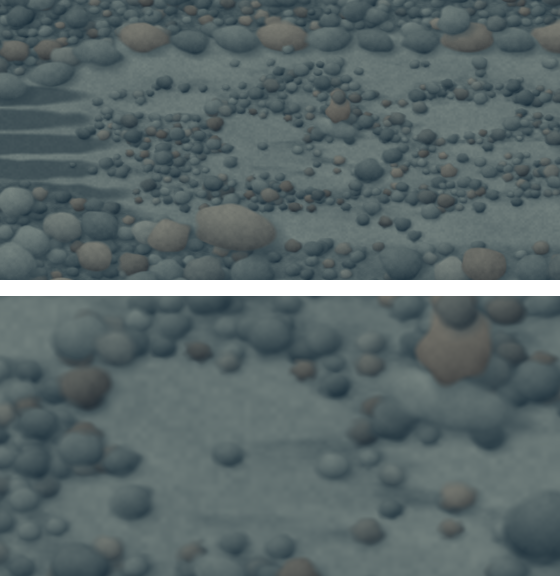
Top, the full canvas; bottom, a detail of the centre.
This texture is drawn by a Shadertoy shader. Its source:

```glsl
// A dim, blue-grey beach: a floor of sand with strands of rubble, ringed by stones.
// Value noise shapes the ground; jittered grids scatter shaded ellipses, drawn from
// far to near so that closer stones overlap the ones behind them.

#define DARK vec3(0.165, 0.235, 0.270)
#define LIGHT vec3(0.460, 0.512, 0.500)
#define WARM vec3(0.050, 0.000, -0.025)
#define SOFTNESS 0.006
#define SAND_TONE 0.81
#define SHADOW_DEPTH 0.55
#define GRAIN 0.10

const int FAR = 0, RUBBLE = 1, NEAR = 2;

float hash(vec2 p) {
    return fract(sin(dot(p, vec2(127.1, 311.7))) * 43758.5453);
}

float noise(vec2 p) {
    vec2 i = floor(p), f = fract(p);
    f = f * f * (3.0 - 2.0 * f);
    return mix(mix(hash(i), hash(i + vec2(1, 0)), f.x),
               mix(hash(i + vec2(0, 1)), hash(i + vec2(1, 1)), f.x), f.y);
}

float fbm(vec2 p) {
    return 0.55 * noise(p) + 0.3 * noise(p * 2.1 + 7.0) + 0.15 * noise(p * 4.3 + 19.0);
}

// 1 below the edge, 0 above it
float below(float edge, float width, float v) {
    return 1.0 - smoothstep(edge - width, edge + width, v);
}

vec3 tone(float t) { return mix(DARK, LIGHT, t); }

// Heights of the far and near borders of the sand
float farEdge(float x) { return 0.85 - 0.17 * (1.0 - smoothstep(0.0, 0.55, x)); }
float nearEdge(float x) { return 0.12 + 0.24 * (1.0 - smoothstep(0.0, 1.0, x)); }

// How thickly stones lie at a place, for each zone
float density(vec2 p, int zone) {
    if (zone == FAR) return 1.0 - below(farEdge(p.x) + 0.03, 0.015, p.y);
    if (zone == NEAR) return below(nearEdge(p.x), 0.025, p.y) * mix(1.0, 0.7, smoothstep(0.8, 1.3, p.x));
    float area = below(0.92, 0.16, length((p - vec2(1.25, 0.50)) / vec2(1.08, 0.29)));
    float strands = 1.0 - abs(2.0 * fbm(vec2(p.x * 3.2 + p.y * 2.0, p.y * 11.0)) - 1.0);
    float front = below(0.03, 0.02, abs(p.y - 0.30 - 0.02 * sin(p.x * 5.0)));
    front *= smoothstep(0.40, 0.50, p.x) * below(1.75, 0.05, p.x);
    return max(area * smoothstep(0.62, 0.92, strands), 0.75 * front);
}

// One rounded stone lit from the upper left, with its shadow
void stone(inout vec3 col, vec2 p, vec2 c, vec2 r, float t, float warmth, float seed) {
    float a = (hash(vec2(seed, 3.7)) - 0.5) * 0.5;
    vec2 q = mat2(cos(a), -sin(a), sin(a), cos(a)) * (p - c) / r;
    float soft = SOFTNESS / min(r.x, r.y);
    float wobble = 0.35 * (noise(q * 1.6 + seed * 31.0) - 0.5);
    float shade = below(1.0, 0.25 + soft, length(q - vec2(0.22, -0.28)) + wobble);
    col = mix(col, tone(0.02), SHADOW_DEPTH * shade);

    float d = length(q) + wobble;
    vec3 normal = vec3(q, sqrt(max(0.05, 1.0 - dot(q, q))));
    float light = dot(normalize(normal), normalize(vec3(-0.35, 0.75, 0.5)));
    float mottle = fbm(p * 55.0 + seed * 9.0) - 0.5;
    vec3 body = tone(t + 0.42 * (light - 0.5) + 0.22 * mottle) + WARM * warmth;
    col = mix(col, body, below(1.0, soft, d));
}

// Jittered grid of stones, upper rows first
void scatter(inout vec3 col, vec2 p, vec2 cell, int zone, float fill, float base) {
    for (int j = 1; j >= -1; j--)
    for (int i = -1; i <= 1; i++) {
        vec2 id = floor(p / cell) + vec2(i, j);
        vec2 key = id + cell * 91.0 + float(zone) * 17.0;
        vec2 c = (id + 0.5 + 0.6 * (vec2(hash(key), hash(key + 5.3)) - 0.5)) * cell;
        if (hash(key + 11.9) > density(c, zone) * fill) continue;
        float size = mix(0.34, 0.60, hash(key + 23.1));
        float t = base + 0.42 * (hash(key + 37.7) - 0.5);
        float warmth = smoothstep(0.6, 1.0, hash(key + 41.3));
        stone(col, p, c, cell * size, t, warmth, hash(key + 53.9));
    }
}

// Sand, long shadows on the left and the dark beds under the stones
vec3 ground(vec2 p) {
    float grain = noise(p * 130.0) + noise(p * vec2(60.0, 85.0)) - 1.0;
    float t = SAND_TONE + GRAIN * grain + 0.26 * (fbm(p * vec2(4.0, 13.0)) - 0.5);
    float shadow = 0.0;
    for (int i = 0; i < 5; i++) {
        float y = 0.66 - 0.088 * float(i);
        vec2 reach = vec2(0.27 + 0.17 * hash(vec2(i, 2.0)), 0.037);
        float d = length((p - vec2(0.0, y)) / reach) + 0.3 * (noise(p * 14.0) - 0.5);
        shadow = max(shadow, below(1.0, 0.2, d));
    }
    t = mix(t, 0.24 + 0.5 * GRAIN * grain, 0.9 * shadow);
    float rough = fbm(p * vec2(38.0, 52.0));
    t = mix(t, 0.12 + 0.75 * rough, 0.65 * density(p, RUBBLE));
    float beds = max(density(p, FAR), density(p, NEAR));
    return tone(mix(t, 0.06 + 0.55 * rough, 0.9 * beds));
}

void mainImage(out vec4 fragColor, in vec2 fragCoord) {
    vec2 p = fragCoord / iResolution.y;
    vec3 col = ground(p);

    // Far pebbles and the row of larger stones in front of them
    scatter(col, p, vec2(0.050, 0.036), FAR, 0.9, 0.46);
    scatter(col, p, vec2(0.100, 0.070), FAR, 0.3, 0.48);
    for (int i = 0; i < 13; i++) {
        float h = hash(vec2(i, 8.0)), x = 0.02 + 0.165 * float(i);
        vec2 r = vec2(0.078, 0.046) * (0.85 + 0.3 * h);
        stone(col, p, vec2(x, farEdge(x) + 0.02 * h), r, 0.42 + 0.25 * h, step(0.75, h), h);
    }

    // Rubble on the sand, with a small stack of stones
    scatter(col, p, vec2(0.034, 0.027), RUBBLE, 0.85, 0.46);
    scatter(col, p, vec2(0.056, 0.045), RUBBLE, 0.55, 0.45);
    stone(col, p, vec2(1.20, 0.540), vec2(0.075, 0.033), 0.72, 0.0, 0.5);
    stone(col, p, vec2(1.21, 0.605), vec2(0.044, 0.044), 0.55, 1.2, 0.4);
    stone(col, p, vec2(1.21, 0.650), vec2(0.024, 0.024), 0.38, 0.5, 0.6);

    // Near beach and its one big smooth stone
    scatter(col, p, vec2(0.060, 0.047), NEAR, 0.85, 0.46);
    scatter(col, p, vec2(0.140, 0.110), NEAR, 0.65, 0.55);
    stone(col, p, vec2(0.84, 0.187), vec2(0.142, 0.076), 0.66, 0.8, 0.75);

    fragColor = vec4(clamp(col, 0.0, 1.0), 1.0);
}
```
